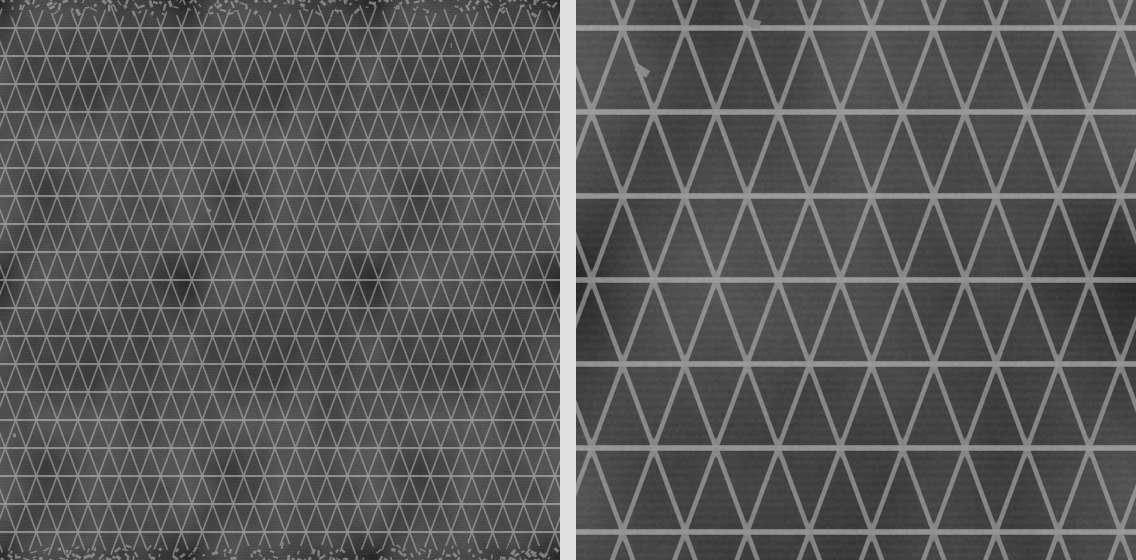
Left: the whole. Right: its middle third, enlarged.
Reproduce this pattern procedurally as a WebGL 1 fragment shader.

```glsl
precision highp float;
// Pale triangle lattice on cloudy charcoal cloth, shattered along the top and bottom edges.

uniform vec2 u_resolution;

const vec2 LATTICE = vec2(27.0, 20.0);    // triangles across, rows down
const vec2 CLOUD_TILES = vec2(3.0, 2.0);  // repeats of the cloud stain
const float RIBS = 200.0;
const float GRAIN = 512.0;
const float CHIPS = 96.0;                 // chip cells across
const float WEAR = 0.033;                 // depth of the worn band

float hash(vec2 p) {
  vec3 q = fract(vec3(p.xyx) * 0.1031);
  q += dot(q, q.yzx + 33.33);
  return fract((q.x + q.y) * q.z);
}

// Value noise that wraps after a whole number of cells
float wrapNoise(vec2 p, vec2 period) {
  vec2 i = floor(p);
  vec2 f = p - i;
  f = f * f * (3.0 - 2.0 * f);
  vec2 a = mod(i, period);
  vec2 b = mod(i + 1.0, period);
  return mix(mix(hash(a), hash(vec2(b.x, a.y)), f.x),
             mix(hash(vec2(a.x, b.y)), hash(b), f.x), f.y);
}

float clouds(vec2 tile) {
  vec2 freq = vec2(4.0);
  float sum = 0.0;
  float amp = 0.55;
  for (int i = 0; i < 4; i++) {
    sum += amp * wrapNoise(tile * freq, freq);
    freq *= 2.0;
    amp *= 0.48;
  }
  return sum;
}

float cover(float dist, float halfWidth, float px) {
  return 1.0 - smoothstep(halfWidth - 0.75 * px, halfWidth + 0.75 * px, dist);
}

// Distance to the nearest whole number
float nearWhole(float v) {
  return abs(fract(v + 0.5) - 0.5);
}

float smoothMin(float a, float b, float k) {
  float h = max(k - abs(a - b), 0.0) / k;
  return min(a, b) - 0.25 * h * h * k;
}

// x: coverage of the slanted lines, y: coverage of the level lines
vec2 lattice(vec2 uv, float px) {
  vec2 p = uv * LATTICE;
  float slope = length(vec2(LATTICE.x, 0.5 * LATTICE.y));
  float rising = nearWhole(p.x - 0.25 - 0.5 * p.y) / slope;
  float falling = nearWhole(p.x - 0.25 + 0.5 * p.y) / slope;
  float level = nearWhole(p.y) / LATTICE.y;
  float slanted = smoothMin(rising, falling, 0.002);
  return vec2(cover(slanted, 0.00138, px), cover(level, 0.00165, px));
}

float boxDistance(vec2 p, vec2 halfSize) {
  vec2 d = abs(p) - halfSize;
  return length(max(d, 0.0)) + min(max(d.x, d.y), 0.0);
}

// Scattered angular chips, densest on the seam where p.y is zero
float chips(vec2 p, float px) {
  vec2 cell = floor(p * CHIPS);
  float mask = 0.0;
  for (int j = -1; j <= 1; j++) {
    for (int i = -1; i <= 1; i++) {
      vec2 c = cell + vec2(float(i), float(j));
      vec2 id = vec2(mod(c.x, CHIPS), c.y + 50.0);
      vec2 jitter = vec2(hash(id + 11.0), hash(id + 23.0));
      vec2 center = (c + jitter) / CHIPS;
      float density = 0.7 * (1.0 - smoothstep(0.0, WEAR, abs(center.y)));
      float angle = 3.0 * hash(id + 37.0);
      vec2 q = p - center;
      q = vec2(cos(angle) * q.x + sin(angle) * q.y,
               cos(angle) * q.y - sin(angle) * q.x);
      vec2 size = vec2(0.2 + 0.4 * hash(id + 41.0), 0.1 + 0.18 * hash(id + 59.0));
      float chip = cover(boxDistance(q, size / CHIPS), 0.0, px);
      mask = max(mask, chip * step(hash(id + 71.0), density));
    }
  }
  return mask;
}

void main() {
  vec2 uv = gl_FragCoord.xy / u_resolution;
  float px = 1.0 / min(u_resolution.x, u_resolution.y);
  vec2 seam = vec2(uv.x, fract(uv.y + 0.5) - 0.5);
  float edge = abs(seam.y);

  // Stained, ribbed cloth
  float stain = clouds(uv * CLOUD_TILES) - 0.5;
  float rib = sin(6.28318 * RIBS * uv.y) * (1.0 - smoothstep(0.4, 0.7, RIBS * px));
  float grain = hash(floor(uv * GRAIN)) - 0.5;
  float shade = 0.268 + 0.21 * stain + 0.010 * rib + 0.022 * grain;
  shade *= mix(0.92, 1.0, smoothstep(0.0, WEAR, edge));

  // Lattice, broken off unevenly near the seam
  float ragged = 0.028 * (wrapNoise(seam * 90.0, vec2(90.0)) - 0.5);
  float intact = smoothstep(-px, px, edge + ragged - 0.019);
  vec2 lines = lattice(uv, px) * intact;
  float tint = 0.10 * stain + 0.03 * grain;
  shade = mix(shade, 0.53 + tint, lines.x);
  shade = mix(shade, 0.58 + tint, lines.y);

  // Loose chips in the worn band
  shade = mix(shade, 0.52 + tint, chips(seam, px));

  gl_FragColor = vec4(vec3(shade), 1.0);
}
```
